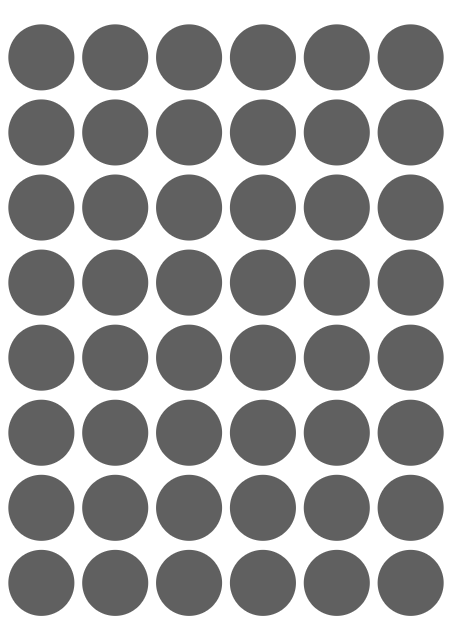
Give the GLSL for this pattern, as a Shadertoy shader.

```glsl
// Lengths are fractions of the canvas height.
const vec2 GRID_COUNT = vec2(6.0, 8.0);
const vec2 GRID_PITCH = vec2(0.1154, 0.1173);
const vec2 GRID_CENTER = vec2(0.0, -0.0002);
const float DOT_RADIUS = 0.0516;
const vec3 DOT_COLOR = vec3(0.378);
const vec3 PAPER_COLOR = vec3(1.0);

// Signed distance to the nearest dot of a centred, finite grid.
float dotGridDistance(vec2 p) {
    vec2 lastCell = GRID_COUNT - 1.0;
    vec2 cell = clamp(round(p / GRID_PITCH + 0.5 * lastCell), vec2(0.0), lastCell);
    vec2 dotCenter = (cell - 0.5 * lastCell) * GRID_PITCH;
    return length(p - dotCenter) - DOT_RADIUS;
}

void mainImage(out vec4 fragColor, in vec2 fragCoord) {
    vec2 p = (fragCoord - 0.5 * iResolution.xy) / iResolution.y - GRID_CENTER;

    // One-pixel edge coverage
    float coverage = clamp(0.5 - dotGridDistance(p) * iResolution.y, 0.0, 1.0);
    fragColor = vec4(mix(PAPER_COLOR, DOT_COLOR, coverage), 1.0);
}
```
